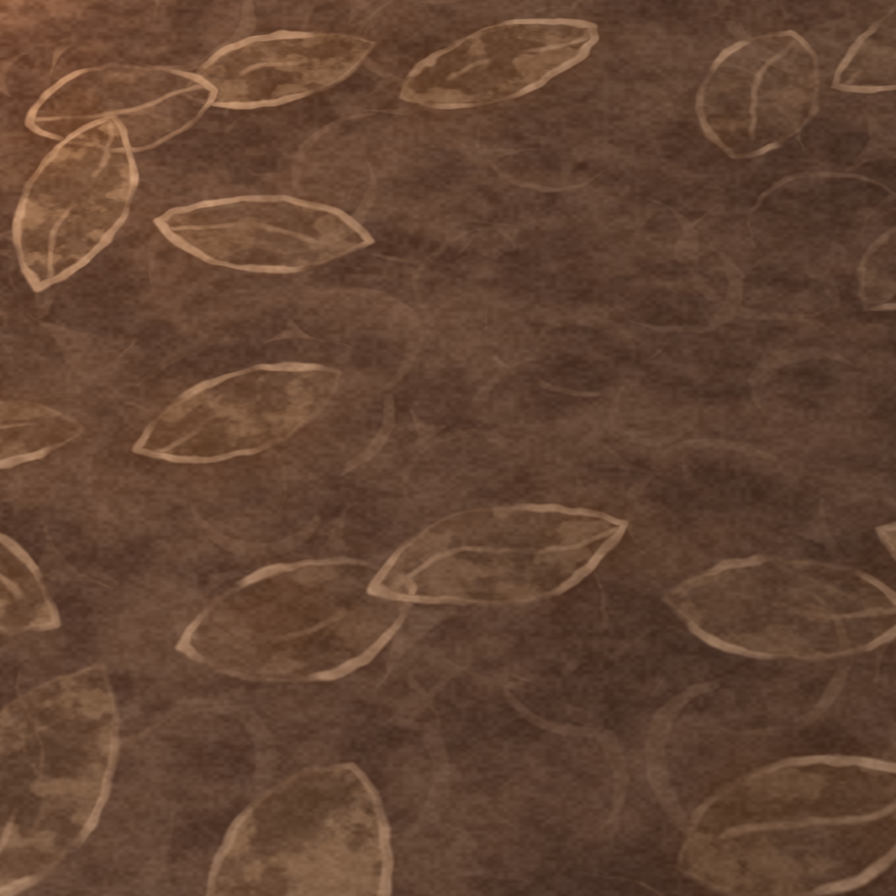
This texture is drawn by a WebGL 2 fragment shader. Its source:

```glsl
#version 300 es
precision highp float;
uniform vec2 u_resolution;
out vec4 fragColor;

// Pile colours, dark to light
const vec3 SHADOW = vec3(0.300, 0.206, 0.160);
const vec3 BROWN = vec3(0.385, 0.275, 0.212);
const vec3 RUST = vec3(0.325, 0.205, 0.130);
const vec3 DUSTY = vec3(0.485, 0.368, 0.290);
const vec3 OCHRE = vec3(0.430, 0.310, 0.215);
const vec3 TAN = vec3(0.580, 0.445, 0.335);
const vec3 PALE = vec3(0.655, 0.515, 0.410);
const vec3 LAMP = vec3(0.52, 0.43, 0.31);

const float LEAF_CELL = 0.325;
const float LEAF_SHARE = 0.86;
const float VINE_CELL = 0.19;
const float STROKE = 0.0066;
const float SOFT = 0.0032;
const float GRAIN = 0.055;

float hash(vec2 p) {
    vec3 q = fract(vec3(p.xyx) * 0.1031);
    q += dot(q, q.yzx + 33.33);
    return fract((q.x + q.y) * q.z);
}

vec2 hash2(vec2 p) {
    return vec2(hash(p + 17.3), hash(p + 61.7));
}

float noise(vec2 p) {
    vec2 i = floor(p), f = fract(p);
    f = f * f * (3.0 - 2.0 * f);
    return mix(mix(hash(i), hash(i + vec2(1, 0)), f.x),
               mix(hash(i + vec2(0, 1)), hash(i + vec2(1, 1)), f.x), f.y);
}

float fbm(vec2 p) {
    float sum = 0.0, amp = 0.5;
    for (int i = 0; i < 4; i++) {
        sum += amp * noise(p);
        p = mat2(1.6, 1.2, -1.2, 1.6) * p + 7.1;
        amp *= 0.5;
    }
    return sum / 0.9375;
}

vec2 rotate(vec2 p, float a) {
    float c = cos(a), s = sin(a);
    return vec2(c * p.x - s * p.y, s * p.x + c * p.y);
}

// Pointed oval along x with given half length and half width
float leafDistance(vec2 p, float len, float wid) {
    p = abs(p.yx);
    float d = (len * len - wid * wid) / (2.0 * wid);
    return (p.y - len) * d > p.x * len ? length(p - vec2(0.0, len))
                                       : length(p + vec2(d, 0.0)) - d - wid;
}

// Triangle with hollow sides, left between three touching discs
float thornDistance(vec2 p, float reach) {
    float d = length(p) - reach;
    for (int i = 0; i < 3; i++) {
        vec2 centre = rotate(vec2(2.0 * reach, 0.0), 2.0944 * float(i));
        d = max(d, 1.70 * reach - length(p - centre));
    }
    return d;
}

// Tapered crescents and thorns, as coverage
float vines(vec2 p, float seed) {
    float cover = 0.0;
    vec2 cell = floor(p / VINE_CELL);
    for (int k = 0; k < 9; k++) {
        vec2 id = cell + vec2(k % 3 - 1, k / 3 - 1);
        vec2 rnd = hash2(id + seed);
        vec2 q = p - (id + 0.25 + 0.5 * rnd) * VINE_CELL;
        q = rotate(q, 6.2832 * hash(id + seed + 9.0));
        float radius = mix(0.055, 0.13, rnd.x);
        float thick = mix(0.010, 0.030, rnd.y);
        float d = max(length(q) - radius, radius * 1.01 - length(q - vec2(thick, 0.0)));
        if (hash(id + seed + 23.0) < 0.38) d = thornDistance(q * vec2(0.8, 1.25), mix(0.04, 0.085, rnd.y));
        float worn = smoothstep(0.28, 0.46, noise(p * 17.0 + id * 3.7));
        cover = max(cover, (1.0 - smoothstep(-SOFT, SOFT, d)) * worn * mix(0.5, 1.0, rnd.x));
    }
    return cover;
}

// Leaves: x = body, y = outline and rib, z = warm halo
vec3 leaves(vec2 p) {
    vec3 cover = vec3(0.0);
    vec2 cell = floor(p / LEAF_CELL);
    for (int k = 0; k < 9; k++) {
        vec2 id = cell + vec2(k % 3 - 1, k / 3 - 1);
        if (hash(id + 31.0) > LEAF_SHARE) continue;
        vec2 rnd = hash2(id);
        vec2 q = p - (id + 0.25 + 0.5 * rnd) * LEAF_CELL;
        float turn = hash(id + 43.0);
        q = rotate(q, turn > 0.76 ? 1.5 + rnd.x * 0.5 : (turn - 0.38) * 1.9);
        float wid = mix(0.062, 0.092, rnd.x);
        float d = leafDistance(q, mix(0.14, 0.185, rnd.y), wid);
        float wear = noise(q * 15.0 + id * 5.3);
        float width = STROKE * mix(0.35, 1.25, wear);
        float rim = 1.0 - smoothstep(width - SOFT, width + SOFT, abs(d));
        rim *= 0.22 + 0.78 * smoothstep(0.30, 0.68, wear);
        float rib = abs(q.y - 0.014 * sin(q.x * 22.0 + rnd.x * 6.0));
        rib = (1.0 - smoothstep(0.001, 0.008, rib)) * step(d, 0.0) * smoothstep(0.35, 0.65, wear);
        float body = (1.0 - smoothstep(-SOFT, SOFT, d)) * mix(0.15, 1.0, hash(id + 77.0));
        cover = max(cover, vec3(body, max(rim, 0.6 * rib), exp(-max(d, 0.0) * 28.0)));
    }
    return cover;
}

void main() {
    vec2 uv = gl_FragCoord.xy / u_resolution;
    // Receding floor plane with a slight wobble
    vec2 ground = vec2((uv.x - 0.5) * (1.0 + 0.4 * uv.y), uv.y * (1.0 + 0.55 * uv.y)) + 3.0;
    vec2 bent = ground + 0.022 * (vec2(noise(ground * 9.0), noise(ground * 9.0 + 40.0)) - 0.5);
    bent += 0.006 * (vec2(noise(ground * 50.0), noise(ground * 50.0 + 40.0)) - 0.5);

    // Worn pile, vines and thorns
    float pile = 0.6 * fbm(ground * vec2(6.0, 9.0)) + 0.4 * fbm(ground * vec2(20.0, 34.0));
    vec3 col = mix(SHADOW, BROWN, smoothstep(0.30, 0.66, pile));
    float broken = 0.55 + 0.45 * noise(ground * 50.0);
    float vine = max(vines(bent, 5.0), 0.7 * vines(bent + 7.7, 113.0));
    col = mix(col, DUSTY, 0.62 * broken * vine);

    // Leaf motifs
    vec3 leaf = leaves(bent);
    float rusty = smoothstep(0.42, 0.68, fbm(ground * 5.0 + 80.0));
    col = mix(col, RUST, 0.55 * leaf.z * rusty);
    col = mix(col, OCHRE, 0.42 * leaf.x);
    float fleck = smoothstep(0.46, 0.66, fbm(bent * vec2(24.0, 30.0) + 50.0));
    col = mix(col, TAN, 0.62 * leaf.x * fleck);
    col = mix(col, PALE, leaf.y * mix(0.5, 0.95, noise(ground * 40.0)));

    // Fibre grain and lamp light from the upper left
    float grain = noise(uv * vec2(170.0, 240.0)) + 0.7 * noise(uv * vec2(60.0, 120.0)) - 0.85;
    col += GRAIN * grain;
    float corner = length((uv - vec2(0.0, 1.0)) * vec2(1.0, 0.9));
    col *= 0.99 + LAMP * (0.70 * exp(-corner * 6.5) + 0.42 * exp(-corner * 1.8));
    col *= 1.0 - 0.10 * smoothstep(0.4, 1.3, uv.x + 0.4 * (1.0 - uv.y));
    fragColor = vec4(clamp(col, 0.0, 1.0), 1.0);
}
```
